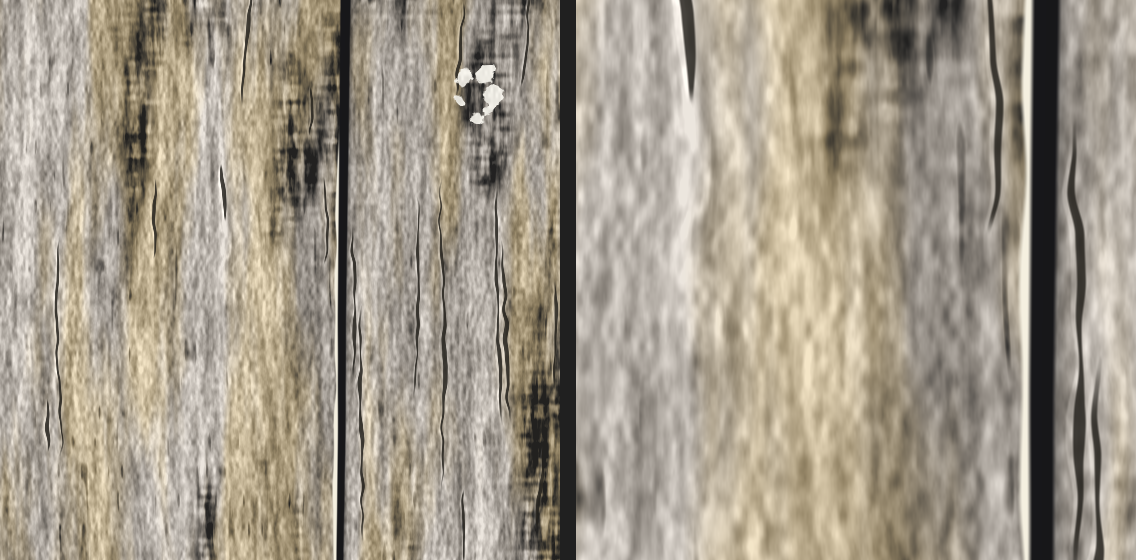
Left: the whole. Right: its middle third, enlarged.
Write a three.js fragment shader that draws this texture.

```glsl
varying vec2 vUv;

const float BASE_TONE = 0.685;
const float BROAD_AMOUNT = 0.26;
const float STREAK_AMOUNT = 0.36;
const float FIBRE_AMOUNT = 0.38;
const float GRAIN_AMOUNT = 0.20;
const float RELIEF_AMOUNT = 0.17;
const float STAIN_AMOUNT = 0.54;
const vec2 STAIN_SCALE = vec2(9.0, 2.9);
const vec3 GREY_TINT = vec3(0.025, 0.0, -0.03);
const vec3 TAN_TINT = vec3(0.06, 0.0, -0.12);
const vec3 CRACK_COLOR = vec3(0.14, 0.13, 0.11);
const vec3 GAP_COLOR = vec3(0.09, 0.09, 0.10);
const vec3 LIP_COLOR = vec3(0.96, 0.94, 0.88);
const vec3 PAINT_COLOR = vec3(0.93, 0.92, 0.89);
const vec2 PAINT_CENTER = vec2(0.85, 0.83);
const int CRACKS = 20;
const int CHIPS = 6;
const float CRACK_WIDTH = 0.0022;
const float SOFT = 0.0018;

float hash(vec2 p) {
  return fract(sin(dot(p, vec2(127.1, 311.7))) * 43758.5453);
}

float noise(vec2 p) {
  vec2 i = floor(p);
  vec2 f = fract(p);
  f = f * f * (3.0 - 2.0 * f);
  return mix(mix(hash(i), hash(i + vec2(1.0, 0.0)), f.x),
             mix(hash(i + vec2(0.0, 1.0)), hash(i + 1.0), f.x), f.y);
}

float fbm(vec2 p) {
  float sum = 0.0;
  float weight = 0.533;
  for (int i = 0; i < 4; i++) {
    sum += weight * noise(p);
    p = p * 2.03 + 17.3;
    weight *= 0.5;
  }
  return sum;
}

// x: dark split, y: sunlit edge beside it
vec2 cracks(vec2 p) {
  vec2 result = vec2(0.0);
  for (int i = 0; i < CRACKS; i++) {
    float id = float(i);
    float size = hash(vec2(id, 3.7));
    float along = (p.y - hash(vec2(id, 2.3))) / mix(0.04, 0.30, size * size);
    float taper = max(0.0, 1.0 - along * along);
    float bend = 0.022 * noise(vec2(id * 7.0, p.y * 5.0))
               + 0.006 * noise(vec2(id * 5.0, p.y * 38.0));
    float d = p.x - hash(vec2(id, 1.1)) - bend;
    float width = CRACK_WIDTH * taper * 1.5 * noise(vec2(id * 3.0, p.y * 22.0));
    float show = smoothstep(0.0, 0.4, taper);
    float split = show * (1.0 - smoothstep(width, width + SOFT, abs(d)));
    float edge = show * (1.0 - smoothstep(width, width + SOFT, abs(d + width + SOFT)));
    result = max(result, vec2(split, edge));
  }
  return result;
}

float paintChips(vec2 p) {
  float cover = 0.0;
  for (int i = 0; i < CHIPS; i++) {
    float id = float(i);
    float angle = id * 2.4;
    vec2 center = PAINT_CENTER + vec2(0.03, 0.045) * vec2(cos(angle), sin(angle));
    float radius = mix(0.007, 0.019, hash(vec2(id, 8.3)));
    float ragged = 0.022 * (fbm(p * 75.0) - 0.5);
    cover = max(cover, 1.0 - smoothstep(-SOFT, SOFT, length(p - center) - radius + ragged));
  }
  return cover;
}

void main() {
  vec2 uv = vUv;
  float gapCenter = mix(0.607, 0.6175, uv.y) + 0.002 * (noise(vec2(4.0, uv.y * 9.0)) - 0.5);
  float gapHalf = mix(0.0062, 0.0090, uv.y);
  float gapSide = uv.x - gapCenter;

  // Each plank gets its own slightly wandering grain
  vec2 p = uv + vec2(3.7, 5.1) * step(0.0, gapSide);
  p.x += 0.02 * (noise(p * vec2(4.0, 2.5)) - 0.5) + 0.004 * (noise(p * vec2(20.0, 14.0)) - 0.5);
  float broad = fbm(p * vec2(7.0, 1.6) + 31.0);
  float streak = fbm(p * vec2(42.0, 2.2));
  float fibre = fbm(p * vec2(95.0, 13.0) + 9.0);
  float grain = noise(p * vec2(210.0, 100.0));

  // Raised fibres lit from the right
  vec2 reliefPoint = p * vec2(100.0, 32.0);
  float relief = fbm(reliefPoint) - fbm(reliefPoint + vec2(0.45, 0.0));

  // Weather stains, broken up by fibres and cross-grain saw marks
  float sawMarks = noise(p * vec2(30.0, 115.0));
  float stain = smoothstep(0.50, 0.74, fbm(p * STAIN_SCALE + 3.0) + 0.25 * (streak - 0.5));
  stain *= smoothstep(0.22, 0.68, 0.5 * fibre + 0.25 * sawMarks + 0.25 * grain);

  float tone = BASE_TONE + BROAD_AMOUNT * (broad - 0.5) + STREAK_AMOUNT * (streak - 0.5)
             + FIBRE_AMOUNT * (0.5 - fibre) + GRAIN_AMOUNT * (grain - 0.5)
             + RELIEF_AMOUNT * relief * 2.0 - STAIN_AMOUNT * stain;
  float slits = smoothstep(0.80, 0.97, noise(p * vec2(120.0, 19.0) + 50.0));
  tone -= 0.28 * slits * smoothstep(0.42, 0.60, fbm(p * vec2(8.0, 4.0) + 70.0));
  tone = clamp(tone, 0.13, 0.90);

  float warmth = smoothstep(0.36, 0.66, fbm(p * vec2(16.0, 2.0) + 12.0));
  vec3 color = tone + mix(GREY_TINT, TAN_TINT, warmth) * smoothstep(0.05, 0.55, tone);

  // Splits and paint
  vec2 crack = cracks(uv);
  color += 0.10 * crack.y;
  color = mix(color, CRACK_COLOR, 0.85 * crack.x);
  color = mix(color, PAINT_COLOR + 0.1 * (grain - 0.5), paintChips(uv));

  // Gap between planks with its bright left lip
  float lipWidth = 0.0075 * (1.0 - smoothstep(0.55, 0.82, uv.y)) * (0.35 + 0.8 * noise(vec2(2.0, uv.y * 16.0)));
  float lip = smoothstep(-SOFT, SOFT, gapSide + gapHalf + lipWidth) * step(gapSide, 0.0);
  color = mix(color, LIP_COLOR, lip * smoothstep(0.0, 0.003, lipWidth));
  color *= 1.0 - 0.3 * step(0.0, gapSide) * (1.0 - smoothstep(gapHalf, gapHalf + 0.008, gapSide));
  float gap = 1.0 - smoothstep(gapHalf - SOFT, gapHalf + SOFT, abs(gapSide));
  gl_FragColor = vec4(mix(color, GAP_COLOR, gap), 1.0);
}
```
